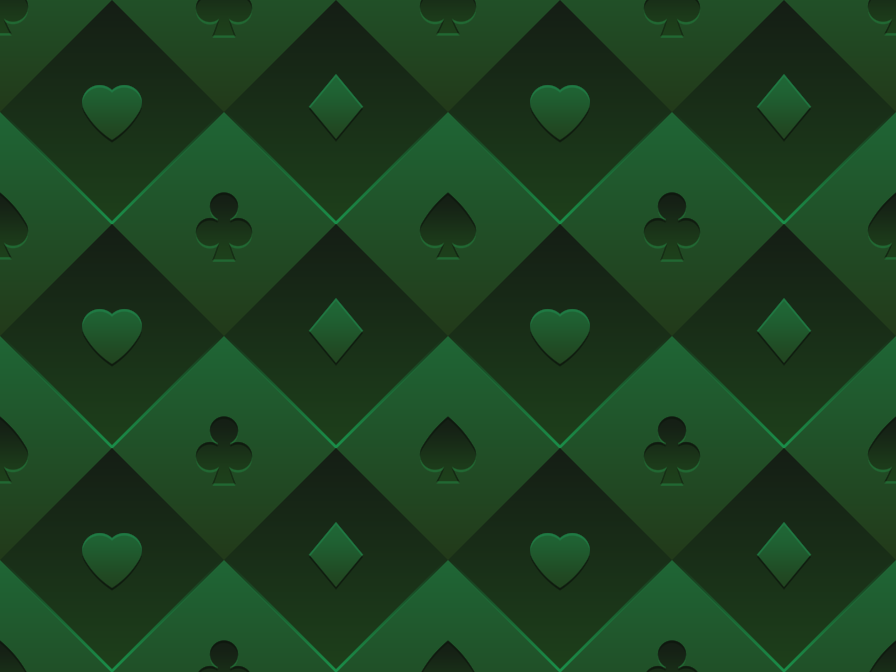
Give the GLSL for this pattern, as a Shadertoy shader.

```glsl
const vec2 CELLS = vec2(4.0, 3.0);
const float BEVEL = 0.011;

const vec3 DARK_TOP = vec3(0.08, 0.115, 0.08);
const vec3 DARK_BOTTOM = vec3(0.115, 0.25, 0.105);
const vec3 LIGHT_TOP = vec3(0.12, 0.40, 0.21);
const vec3 LIGHT_BOTTOM = vec3(0.135, 0.225, 0.10);
const vec3 GLOW = vec3(0.10, 0.56, 0.29);
const vec3 SHADOW = vec3(0.05, 0.09, 0.05);

float coverage(float d, float pixel) {
    return clamp(0.5 - d / pixel, 0.0, 1.0);
}

float rhombus(vec2 p, vec2 halfSize) {
    p = abs(p) / halfSize;
    return (p.x + p.y - 1.0) * halfSize.x * halfSize.y / length(halfSize);
}

// Two round lobes joined to a tip by arcs tangent to the lobes
float heart(vec2 p, float offset, float radius, float tip) {
    const vec2 tangent = vec2(0.866, -0.5);
    p.x = abs(p.x);
    vec2 q = p - vec2(offset, 0.0);
    float reach = 0.5 * (offset * offset + tip * tip - radius * radius)
                / (radius + offset * tangent.x + tip * tangent.y);
    bool onArc = dot(q, vec2(tangent.y, -tangent.x)) > 0.0;
    return onArc ? length(q + reach * tangent) - reach - radius
                 : length(q) - radius;
}

// Flared foot standing on y = 0
float stem(vec2 p, float height) {
    float flare = 0.010 + 0.040 * pow(clamp(1.0 - p.y / height, 0.0, 1.0), 1.4);
    return max((abs(p.x) - flare) * 0.8, max(-p.y, p.y - height));
}

float spade(vec2 p) {
    float leaf = heart(vec2(p.x, -p.y - 0.03), 0.058, 0.067, 0.17);
    return min(leaf, stem(p + vec2(0.0, 0.148), 0.10));
}

float club(vec2 p) {
    float top = length(p - vec2(0.0, 0.078)) - 0.0625;
    float side = length(vec2(abs(p.x) - 0.0625, p.y + 0.036)) - 0.0625;
    float hub = length(p) - 0.035;
    return min(min(min(top, side), hub), stem(p + vec2(0.0, 0.158), 0.14));
}

float suit(vec2 p, bool raised, bool odd) {
    if (raised) {
        return odd ? rhombus(p - vec2(0.0, 0.024), vec2(0.12, 0.145))
                   : heart(p - vec2(0.0, 0.042), 0.055, 0.078, 0.167);
    }
    return odd ? club(p) : spade(p);
}

// Offset edge below, graded face, then the rim along the upper side
vec3 emboss(vec3 base, float face, float shifted, vec3 fill, vec3 rim, vec3 under) {
    vec3 color = mix(base, under, shifted * 0.85);
    color = mix(color, fill, face);
    return mix(color, rim, face * (1.0 - shifted) * 0.8);
}

void mainImage(out vec4 fragColor, in vec2 fragCoord) {
    vec2 p = fragCoord / iResolution.xy * CELLS;
    float pixel = 1.3 * CELLS.y / iResolution.y;

    // Interlocking dark and light rhombi
    vec2 darkLocal = fract(p) - 0.5;
    vec2 lightLocal = fract(p + 0.5) - 0.5;
    float edge = rhombus(darkLocal, vec2(0.5));
    vec3 darkFill = mix(DARK_BOTTOM, DARK_TOP, darkLocal.y + 0.5);
    vec3 lightFill = mix(LIGHT_BOTTOM, LIGHT_TOP, lightLocal.y + 0.5);
    vec3 color = mix(lightFill, darkFill, coverage(edge, pixel));

    // Glowing lower edges, strongest at the bottom corner
    float glow = clamp(-2.0 * darkLocal.y, 0.0, 1.0);
    color = mix(color, GLOW, glow * coverage(abs(edge + 0.003) - 0.006, pixel));

    // Raised suits on dark cells, sunken suits on light cells
    bool raised = edge < 0.0;
    vec2 local = raised ? darkLocal : lightLocal;
    float column = floor(raised ? p.x : p.x + 0.5);
    bool odd = mod(column, 2.0) > 0.5;
    float face = coverage(suit(local, raised, odd), pixel);
    float shifted = coverage(suit(local + vec2(0.0, BEVEL), raised, odd), pixel);
    float height = smoothstep(-0.16, 0.16, local.y);
    vec3 fill = raised ? mix(vec3(0.13, 0.26, 0.12), LIGHT_TOP, height)
                       : mix(DARK_BOTTOM, DARK_TOP, height);
    vec3 rim = raised ? vec3(0.12, 0.50, 0.28) : SHADOW;
    vec3 under = raised ? SHADOW : vec3(0.13, 0.43, 0.21);
    color = emboss(color, face, shifted, fill, rim, under);

    fragColor = vec4(color, 1.0);
}
```
